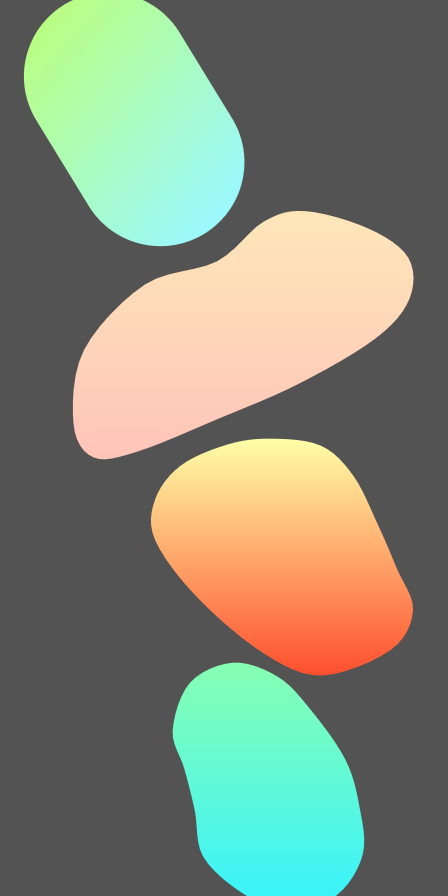
This background is drawn by a WebGL 1 fragment shader. Its source:

```glsl
precision highp float;
// Four soft gradient pebbles tumbling down a flat charcoal backdrop.

uniform vec2 u_resolution;

#define GRID_HEIGHT 768.0   // layout units over the canvas height
#define GRID_WIDTH 384.0
#define KNOTS 14            // outline knots per pebble
#define STEPS 6             // chords per outline span
#define CAPSULE_RADIUS 72.0
#define CHARCOAL vec3(0.327)

// Closed Catmull-Rom curve: point on the span from b to c
vec2 splinePoint(vec2 a, vec2 b, vec2 c, vec2 d, float t) {
  return 0.5 * (2.0 * b + t * (c - a + t * (2.0 * a - 5.0 * b + 4.0 * c - d
       + t * (3.0 * (b - c) + d - a))));
}

float segmentDistance(vec2 p, vec2 a, vec2 b) {
  vec2 ab = b - a;
  float h = clamp(dot(p - a, ab) / max(dot(ab, ab), 1e-4), 0.0, 1.0);
  return length(p - a - h * ab);
}

// Signed distance to a smooth outline; each vec4 packs two knots
float pebble(vec2 p, vec4 a, vec4 b, vec4 c, vec4 d, vec4 e, vec4 f, vec4 g) {
  vec2 k[KNOTS + 3];
  k[0] = a.xy;  k[1] = a.zw;
  k[2] = b.xy;  k[3] = b.zw;
  k[4] = c.xy;  k[5] = c.zw;
  k[6] = d.xy;  k[7] = d.zw;
  k[8] = e.xy;  k[9] = e.zw;
  k[10] = f.xy; k[11] = f.zw;
  k[12] = g.xy; k[13] = g.zw;
  k[14] = k[0]; k[15] = k[1]; k[16] = k[2];

  float nearest = 1e5;
  float side = 1.0;
  vec2 from = k[1];
  for (int i = 0; i < KNOTS; i++) {
    for (int j = 1; j <= STEPS; j++) {
      float t = float(j) / float(STEPS);
      vec2 to = splinePoint(k[i], k[i + 1], k[i + 2], k[i + 3], t);
      nearest = min(nearest, segmentDistance(p, from, to));
      // Even-odd crossing test decides inside or outside
      if ((from.y > p.y) != (to.y > p.y)) {
        float crossing = mix(from.x, to.x, (p.y - from.y) / (to.y - from.y));
        if (p.x < crossing) side = -side;
      }
      from = to;
    }
  }
  return side * nearest;
}

vec3 verticalFade(float y, float top, float bottom, vec3 upper, vec3 lower) {
  return mix(upper, lower, clamp((y - top) / (bottom - top), 0.0, 1.0));
}

vec3 paint(vec3 base, vec3 fill, float dist, float pixel) {
  return mix(base, fill, clamp(0.5 - dist / pixel, 0.0, 1.0));
}

void main() {
  // Layout space: y runs downwards, x is centred on the canvas
  float pixel = GRID_HEIGHT / u_resolution.y;
  vec2 p = vec2(gl_FragCoord.x - 0.5 * u_resolution.x,
                u_resolution.y - gl_FragCoord.y) * pixel;
  p.x += 0.5 * GRID_WIDTH;
  vec3 color = CHARCOAL;

  // Lime to aqua capsule with a diagonal fade
  float capsule = segmentDistance(p, vec2(92.5, 65.5), vec2(137.5, 139.0)) - CAPSULE_RADIUS;
  float diagonal = 0.5 * ((p.x - 21.0) / 189.0 + (p.y + 6.0) / 217.0);
  vec3 limeAqua = mix(vec3(0.74, 1.0, 0.45), vec3(0.59, 0.97, 1.06), diagonal);
  color = paint(color, limeAqua, capsule, pixel);

  // Cream to pink bean
  float bean = pebble(p,
    vec4(262, 181, 316, 196), vec4(350, 221, 351, 256),
    vec4(322, 290, 256, 329), vec4(187, 359, 118, 387),
    vec4(80, 392, 63, 363), vec4(72, 300, 124, 244), vec4(186, 224, 226, 190));
  vec3 creamPink = verticalFade(p.y, 181.0, 393.0, vec3(1.0, 0.905, 0.725), vec3(1.0, 0.77, 0.725));
  color = paint(color, creamPink, bean, pixel);

  // Lemon to vermilion stone
  float stone = pebble(p,
    vec4(232, 376, 275, 382), vec4(303, 408, 324, 450),
    vec4(340, 487, 354, 523), vec4(335, 557, 276, 579),
    vec4(226, 560, 169, 512), vec4(133, 463, 133, 428), vec4(155, 399, 195, 381));
  vec3 lemonVermilion = verticalFade(p.y, 376.0, 579.0, vec3(1.0, 1.0, 0.66), vec3(1.0, 0.31, 0.18));
  color = paint(color, lemonVermilion, stone, pixel);

  // Mint to cyan drop, running off the lower edge
  float drop = pebble(p,
    vec4(200, 568, 238, 580), vec4(266, 608, 296, 651),
    vec4(308, 691, 311, 732), vec4(289, 767, 248, 782),
    vec4(207, 765, 174, 734), vec4(167, 695, 158, 659), vec4(148, 626, 163, 585));
  vec3 mintCyan = verticalFade(p.y, 568.0, 782.0, vec3(0.53, 1.0, 0.7), vec3(0.21, 0.95, 1.0));
  color = paint(color, mintCyan, drop, pixel);

  gl_FragColor = vec4(color, 1.0);
}
```
